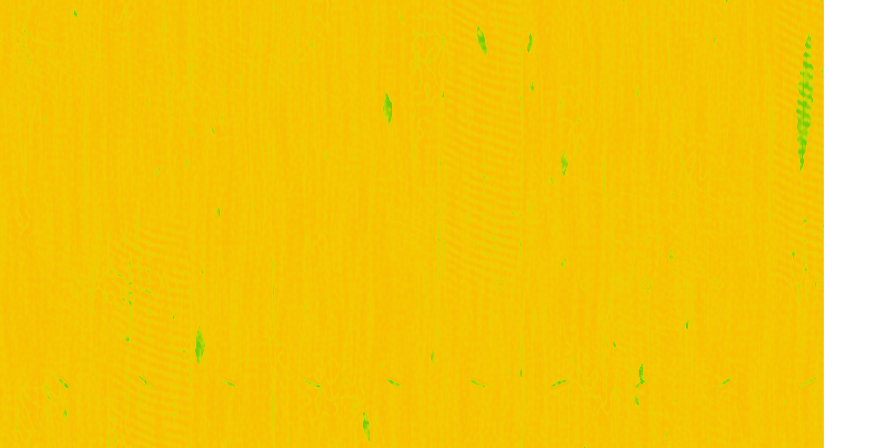
Give the GLSL for this texture, as a WebGL 1 fragment shader.

```glsl
precision highp float;
// Yellow painted planks with a plain white strip along the right side.
// Stretched gradient noise gives the grain; saw marks, scratches, nails and
// green gouges add to one tone value, which a colour ramp then paints.
uniform vec2 u_resolution;

const vec3 ORANGE = vec3(0.975, 0.742, 0.010);
const vec3 AMBER  = vec3(0.962, 0.770, 0.008);
const vec3 LEMON  = vec3(0.948, 0.802, 0.010);
const vec3 LIME   = vec3(0.820, 0.840, 0.015);
const vec3 GREEN  = vec3(0.460, 0.800, 0.040);
const float BOARD_SHARE  = 0.9195;  // part of the width that is wood
const float PLANK_WIDTH  = 0.1845;
const float FIRST_SEAM   = 0.057;
const float GRAIN        = 1.15;
const float SPECKLE      = 1.25;
const float SAW_PITCH    = 46.0;
const float NAIL_HEIGHT  = 0.145;
const float RING_HEIGHT  = 0.365;
const float RING_RADIUS  = 0.010;
const vec2 LONG_GOUGE    = vec2(1.797, 0.775);

vec2 hash2(vec2 p) {
  p = vec2(dot(p, vec2(127.1, 311.7)), dot(p, vec2(269.5, 183.3)));
  return fract(sin(p) * 43758.5453);
}

float corner(vec2 cell, vec2 offset, vec2 f) {
  float angle = 6.2832 * hash2(cell + offset).x;
  return dot(vec2(cos(angle), sin(angle)), f - offset);
}

float gradientNoise(vec2 p) {
  vec2 i = floor(p), f = p - i;
  vec2 u = f * f * f * (f * (f * 6.0 - 15.0) + 10.0);
  float low = mix(corner(i, vec2(0.0), f), corner(i, vec2(1.0, 0.0), f), u.x);
  float high = mix(corner(i, vec2(0.0, 1.0), f), corner(i, vec2(1.0), f), u.x);
  return mix(low, high, u.y);
}

vec2 turn(vec2 p, float angle) {
  float c = cos(angle), s = sin(angle);
  return vec2(c * p.x + s * p.y, c * p.y - s * p.x);
}

// Thin crease where the noise crosses zero.
float crease(vec2 p, float width) {
  return 1.0 - smoothstep(0.0, width, abs(gradientNoise(p)));
}

// Coverage of a pointed sliver; size holds half its width and half its length.
float sliver(vec2 p, vec2 size, float soft) {
  float t = p.y / size.y;
  return smoothstep(-soft, soft, size.x * (1.0 - t * t) - abs(p.x));
}

// Near-vertical slivers, at most one to a cell.
float scatter(vec2 p, float cellSize, float chance, vec2 size, float soft) {
  vec2 home = floor(p / cellSize);
  float cover = 0.0;
  for (int j = -1; j <= 1; j++) {
    for (int i = -1; i <= 1; i++) {
      vec2 cell = home + vec2(float(i), float(j));
      vec2 place = hash2(cell + 17.0), kind = hash2(cell + 53.0);
      vec2 q = turn(p - (cell + place) * cellSize, (kind.y - 0.5) * 0.6);
      float mark = sliver(q, size * mix(0.4, 1.0, place.x), soft);
      cover = max(cover, mark * step(kind.x, chance));
    }
  }
  return cover;
}

// Grain, worn patches, scratches and saw marks, as a signed tone.
float woodTone(vec2 p, float plank, float across) {
  vec2 bent = p + vec2(0.012 * gradientNoise(p * vec2(6.0, 4.0)), 0.0);
  float tone = GRAIN * gradientNoise(bent * vec2(95.0, 5.0));
  tone += 0.7 * gradientNoise(bent * vec2(38.0, 1.6) + 9.0);
  tone += SPECKLE * gradientNoise(p * vec2(122.0, 84.0));
  tone += 0.9 * crease(bent * vec2(24.0, 1.3) + 31.0, 0.03);
  float worn = smoothstep(0.22, 0.42, gradientNoise(p * vec2(9.0, 4.0) + 4.0));
  tone += worn * (1.7 * crease(p * vec2(48.0, 26.0), 0.16) - 0.4);
  float scratched = smoothstep(0.0, 0.3, gradientNoise(p * 3.0 + 12.0));
  tone += scratched * 0.8 * crease(turn(p, 1.1) * vec2(42.0, 5.0), 0.07);

  float sawn = 1.0 - step(0.5, abs(mod(plank, 4.0) - 1.0));
  float reach = plank < 3.0 ? 1.0 - smoothstep(0.45, 0.55, p.y)
                            : smoothstep(0.30, 0.42, p.y);
  float slope = p.y + 0.09 * across * (1.3 - 0.5 * across);
  float wave = sin(6.2832 * SAW_PITCH * (slope + 0.008 * gradientNoise(p * 14.0)));
  float patchy = 0.65 + gradientNoise(p * vec2(20.0, 12.0));
  tone += sawn * reach * patchy * wave * smoothstep(0.0, 0.15, across);
  return tone;
}

// A slanting nail in each plank and a ring above some of them.
float nailTone(vec2 p, float plank, float across, float soft) {
  vec2 pick = hash2(vec2(plank, 7.0));
  float side = pick.x < 0.6 ? 1.0 : -1.0;
  vec2 q = vec2((across - 0.46) * PLANK_WIDTH, p.y - NAIL_HEIGHT);
  q = turn(q, side * mix(0.75, 1.2, pick.y));
  float tone = 2.6 * sliver(q, vec2(0.0045, 0.023), soft);
  tone -= 2.2 * sliver(q - vec2(0.006, 0.0), vec2(0.003, 0.021), soft);
  vec2 r = vec2((across - mix(0.2, 0.8, pick.y)) * PLANK_WIDTH, p.y - RING_HEIGHT);
  float rim = abs(length(r) - RING_RADIUS) - 0.0015;
  return tone + 2.0 * step(0.4, pick.x) * (1.0 - smoothstep(-soft, soft, rim));
}

vec3 paint(float tone) {
  vec3 color = mix(ORANGE, AMBER, clamp(tone + 1.0, 0.0, 1.0));
  color = mix(color, LEMON, clamp(tone, 0.0, 1.0));
  color = mix(color, LIME, clamp((tone - 1.1) / 1.2, 0.0, 1.0));
  return mix(color, GREEN, clamp((tone - 2.3) / 1.5, 0.0, 1.0));
}

void main() {
  vec2 p = gl_FragCoord.xy / u_resolution.y;
  float soft = 0.7 / u_resolution.y;
  float position = (p.x - FIRST_SEAM) / PLANK_WIDTH;
  float plank = floor(position), across = position - plank;

  float tone = woodTone(p, plank, across) + nailTone(p, plank, across, soft);
  float seam = (0.5 - abs(across - 0.5)) * PLANK_WIDTH;
  float seamBreak = gradientNoise(vec2(floor(position + 0.5) * 3.7, p.y * 7.0));
  tone += (0.5 + 2.0 * seamBreak) * (1.0 - smoothstep(0.001, 0.005, seam));

  // Gouges, with edges roughened by noise.
  vec2 rough = p + 0.006 * vec2(gradientNoise(p * 50.0), gradientNoise(p * 50.0 + 8.0));
  float gouge = sliver(turn(rough - LONG_GOUGE, -0.06), vec2(0.017, 0.16), soft);
  gouge = max(gouge, scatter(rough, 0.23, 0.28, vec2(0.011, 0.048), soft));
  gouge = max(gouge, 0.8 * scatter(rough, 0.075, 0.17, vec2(0.005, 0.016), soft));
  tone += gouge * (3.0 + 1.5 * gradientNoise(p * vec2(70.0, 25.0)));

  float edge = (gl_FragCoord.x - BOARD_SHARE * u_resolution.x) / u_resolution.y;
  gl_FragColor = vec4(mix(paint(tone), vec3(1.0), smoothstep(-soft, soft, edge)), 1.0);
}
```
